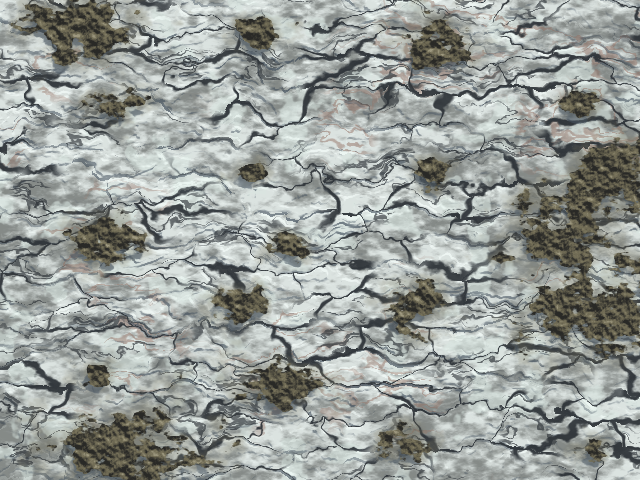
Reproduce this texture procedurally as a Shadertoy shader.

```glsl
// Weathered pale bark: flat grey plates split by broken dark cracks, flaking in
// thin layers, with ragged olive moss. Plates are a stretched, warped Voronoi
// net; flakes are terraced noise lit from above; moss is scattered in a loop.

const vec3 PALE_BARK   = vec3(0.86, 0.89, 0.88);
const vec3 GREY_BARK   = vec3(0.52, 0.54, 0.53);
const vec3 LICHEN      = vec3(0.85, 0.90, 0.88);
const vec3 RUST        = vec3(0.58, 0.45, 0.40);
const vec3 CRACK_DARK  = vec3(0.17, 0.19, 0.21);
const vec3 SHADOW_BLUE = vec3(0.27, 0.32, 0.37);
const vec3 MOSS_DARK   = vec3(0.16, 0.16, 0.15);
const vec3 MOSS_OLIVE  = vec3(0.45, 0.43, 0.34);
const vec3 MOSS_LIGHT  = vec3(0.66, 0.64, 0.54);
const vec2  PLATE_GRID  = vec2(6.5, 16.0);  // plates per canvas height
const vec2  FLATTEN     = vec2(1.0, 1.45);  // makes plates more like bricks
const vec2  WARP        = vec2(0.09, 0.07);
const float FRAY        = 0.022;            // small jags along edges
const float CRACK_WIDTH = 0.0075;
const float SOFT_EDGE   = 0.0025;
const float LAYERS      = 6.0;              // flake terraces
const vec2  TO_LIGHT    = vec2(0.002, 0.005);
const int   MOSS_CLUMPS = 19;

float hash(vec2 p) {
    return fract(sin(dot(p, vec2(127.1, 311.7))) * 43758.5453);
}

float noise(vec2 p) {
    vec2 i = floor(p), f = fract(p);
    f = f * f * (3.0 - 2.0 * f);
    return mix(mix(hash(i), hash(i + vec2(1, 0)), f.x),
               mix(hash(i + vec2(0, 1)), hash(i + vec2(1, 1)), f.x), f.y);
}

float fbm(vec2 p) {
    float sum = 0.0, amp = 0.533;
    for (int i = 0; i < 4; i++) {
        sum += amp * noise(p);
        p = p * 2.03 + 17.7;
        amp *= 0.5;
    }
    return sum;
}

// Thin line along the middle contour of a noise field.
float thread(vec2 p, float width) {
    return 1.0 - smoothstep(0.3 * width, width, abs(fbm(p) - 0.5));
}

// x: distance to the plate border in canvas units, y: random value per plate.
vec2 plates(vec2 p) {
    vec2 g = p * PLATE_GRID, first = vec2(9), second = vec2(9), id = vec2(0);
    for (int y = -1; y <= 1; y++)
    for (int x = -2; x <= 2; x++) {
        vec2 cell = floor(g) + vec2(x, y);
        vec2 jitter = vec2(hash(cell), hash(cell + 57.3)) * vec2(0.7, 0.6) + 0.2;
        jitter.x += 0.5 * mod(cell.y, 2.0);
        vec2 r = (cell + jitter - g) * FLATTEN;
        if (dot(r, r) < dot(first, first)) { second = first; first = r; id = cell; }
        else if (dot(r, r) < dot(second, second)) second = r;
    }
    vec2 n = normalize(second - first);
    float edge = dot(0.5 * (first + second), n) / length(n * FLATTEN * PLATE_GRID);
    return vec2(edge, hash(id + 9.1));
}

// Bends straight edges into wavy, frayed ones.
vec2 bend(vec2 p) {
    return p + WARP * (vec2(fbm(p * 9.0), fbm(p * 12.0 + 40.0)) - 0.5)
             + FRAY * (vec2(noise(p * 55.0), fbm(p * vec2(38, 50) + 9.0)) - 0.5);
}

// x: height, y: crack darkness, z: random value per plate.
vec3 relief(vec2 p) {
    vec2 q = bend(p), plate = plates(q);
    float open = smoothstep(0.35, 0.85, noise(q * vec2(13, 19)));
    float width = CRACK_WIDTH * open;
    float crack = 1.0 - smoothstep(0.4 * width, width + SOFT_EDGE, plate.x);
    crack *= smoothstep(0.22, 0.5, noise(q * vec2(10, 16) + 8.0));
    float k = LAYERS * fbm(q * vec2(7, 20) + 5.0 * plate.y);
    float layer = floor(k) + smoothstep(0.7, 1.0, fract(k));
    float fibre = fbm(q * vec2(24, 60));
    return vec3(0.4 * layer + 0.3 * smoothstep(0.0, 0.012, plate.x) + 0.9 * fibre,
                crack, plate.y);
}

// Positive inside a ragged clump of moss.
float mossField(vec2 p, float aspect) {
    float field = -1.5;
    for (int i = 0; i < MOSS_CLUMPS; i++) {
        float n = float(i), size = hash(vec2(n, 4.0));
        vec2 centre = fract(0.37 + n * vec2(0.7549, 0.5698)) * vec2(aspect, 1.0);
        float radius = mix(0.025, 0.105, size * size);
        field = max(field, 1.0 - length((p - centre) * vec2(0.75, 1.15)) / radius);
    }
    return field + 2.4 * (fbm(p * 24.0) - 0.53);
}

void mainImage(out vec4 fragColor, in vec2 fragCoord) {
    vec2 p = fragCoord / iResolution.y, q = bend(p);
    float aspect = iResolution.x / iResolution.y;
    // Plate tone and fine fibrous grain
    vec3 bark = relief(p);
    float slope = bark.x - relief(p + TO_LIGHT).x;
    float grain = fbm(p * vec2(45, 80));
    float tone = 0.45 * fbm(q * vec2(11, 28)) + 0.55 * grain
               + 0.08 * (bark.z - 0.5) + 0.16 * (noise(p * vec2(3, 6)) - 0.5);
    vec3 colour = mix(GREY_BARK, PALE_BARK, smoothstep(0.29, 0.64, tone));
    // Lichen blotches, rusty streaks and dark hairlines
    colour = mix(colour, LICHEN, 0.6 * smoothstep(0.57, 0.66, fbm(p * 18.0 + 80.0)));
    float rusty = smoothstep(0.5, 0.75, noise(p * 7.0));
    colour = mix(colour, RUST, 0.5 * rusty * thread(q * vec2(8, 24) + 30.0, 0.035));
    float hairline = thread(q * vec2(9, 30) + 60.0, 0.035);
    hairline *= smoothstep(0.4, 0.7, noise(q * vec2(14, 20) + 5.0));
    // Light on upper rims, blue shade below flakes, then open cracks
    float shade = smoothstep(0.08, 0.5, -slope) * mix(0.35, 1.0, noise(p * vec2(8, 15) + 3.0));
    colour += 0.07 * smoothstep(0.05, 0.4, slope);
    colour = mix(colour, SHADOW_BLUE, 0.75 * shade);
    colour = mix(colour, CRACK_DARK, max(0.92 * bark.y, 0.65 * hairline));
    // Moss tufts lit from above, with a stain and a shadow around them
    float lit = fbm(p * 62.0) - fbm((p + TO_LIGHT) * 62.0);
    float ragged = 1.3 * (grain - 0.5);
    float mossAmount = mossField(p, aspect) + ragged;
    float mossShade = smoothstep(0.05, 0.4, mossField(p + 3.0 * TO_LIGHT, aspect) + ragged);
    colour = mix(colour, MOSS_OLIVE, 0.3 * smoothstep(-0.8, 0.0, mossAmount));
    colour = mix(colour, SHADOW_BLUE, 0.6 * mossShade);
    vec3 moss = mix(MOSS_DARK, MOSS_OLIVE, smoothstep(-0.16, 0.14, lit));
    moss = mix(moss, MOSS_LIGHT, 0.8 * smoothstep(0.12, 0.32, lit));
    colour = mix(colour, moss, smoothstep(0.0, 0.2, mossAmount));
    fragColor = vec4(clamp(colour, 0.0, 1.0), 1.0);
}
```
